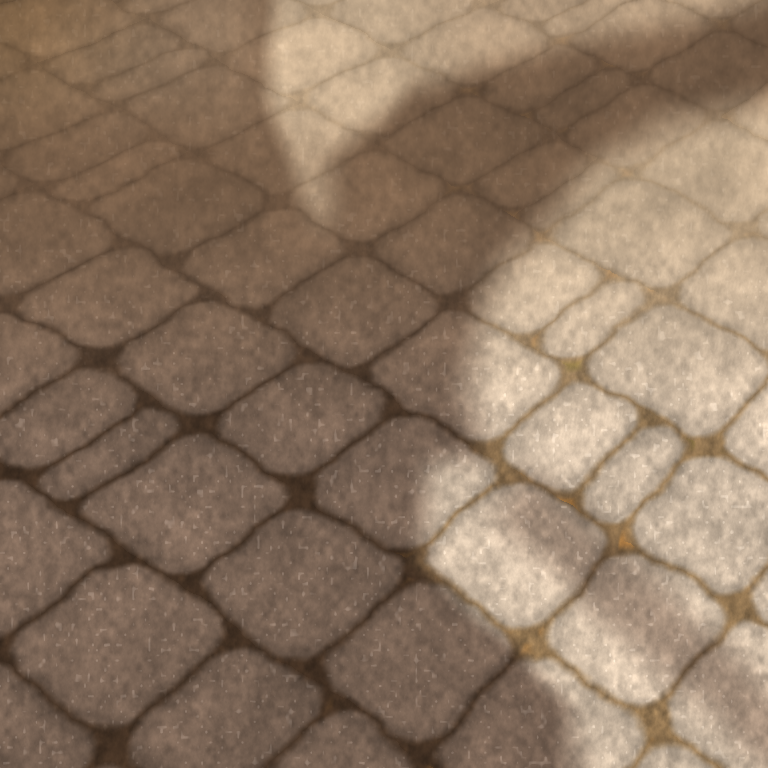
Reproduce this texture procedurally as a Shadertoy shader.

```glsl
// Worn stone pavers receding in perspective under dappled sunlight and soft shadows

float hash(vec2 p) {
    return fract(sin(dot(p, vec2(127.1, 311.7))) * 43758.5453);
}

float noise(vec2 p) {
    vec2 i = floor(p), f = fract(p);
    f = f * f * (3.0 - 2.0 * f);
    return mix(mix(hash(i), hash(i + vec2(1, 0)), f.x),
               mix(hash(i + vec2(0, 1)), hash(i + vec2(1, 1)), f.x), f.y);
}

float fbm(vec2 p) {
    float sum = 0.0, amp = 0.5;
    for (int k = 0; k < 4; k++) {
        sum += amp * noise(p);
        p = mat2(1.6, 1.2, -1.2, 1.6) * p + 7.3;
        amp *= 0.5;
    }
    return sum;
}

// Ground plane: x runs along a course of stones, y counts the courses
vec2 groundPlane(vec2 p) {
    float horizon = p.y + 1.324 - 0.2495 * p.x;
    float along = (p.y + 0.783 * p.x - 0.948) / horizon;
    float across = (0.389 + 0.648 * p.x - p.y) / horizon;
    return vec2(along / 0.108, across * (8.8 - 2.1 * across));
}

// Left end of stone n in a course; outer courses are staggered
float stoneStart(float n, float course) {
    float stagger = 0.5 * (step(course, -1.5) - step(0.5, course));
    return n + stagger * clamp(1.0 - 0.4 * n, 0.1, 1.0)
             + 0.14 * (hash(vec2(n, course)) - 0.5);
}

// Signed distance to the rounded stone at g, positive in the joint
float stoneDistance(vec2 g, out vec2 id) {
    float course = floor(g.y), n = floor(g.x);
    if (g.x < stoneStart(n, course)) n -= 1.0;
    else if (g.x >= stoneStart(n + 1.0, course)) n += 1.0;
    float lo = stoneStart(n, course), hi = stoneStart(n + 1.0, course);
    id = vec2(n, course);
    // Some stones are cut into a wide and a narrow piece
    if (mod(n + course, 5.0) == 2.0 && course != 0.0 && course > -2.0) {
        float cut = mix(lo, hi, 0.62);
        if (g.x < cut) hi = cut;
        else { lo = cut; id.x += 0.5; }
    }
    vec2 size = vec2(0.5 * (hi - lo), 0.5) - 0.03;
    float radius = min(0.2, size.x);
    vec2 q = abs(vec2(g.x - 0.5 * (lo + hi), fract(g.y) - 0.5)) - size + radius;
    return length(max(q, 0.0)) + min(max(q.x, q.y), 0.0) - radius;
}

// Amount of direct sun, with y measured downwards
float sunlight(vec2 p) {
    p += 0.018 * (vec2(noise(p * 14.0), noise(p * 14.0 + 31.0)) - 0.5);
    // Round pool on the right and its lower extension
    float pool = smoothstep(-0.04, 0.04, 0.417 - length(p - vec2(1.03, 0.547)));
    float edge = min(0.553 + max(p.y - 0.73, 0.0), 0.75);
    float lower = smoothstep(-0.03, 0.03, p.x - edge) * smoothstep(0.56, 0.63, p.y);
    float sun = max(pool, lower);

    // Diagonal bar of shade across the pool
    vec2 bar = p - vec2(0.651, 0.625);
    float side = abs(dot(bar, vec2(-0.676, 0.737)));
    float run = dot(bar, vec2(0.737, 0.676));
    sun *= 1.0 - 0.65 * (1.0 - smoothstep(0.01, 0.075, side)) * smoothstep(-0.03, 0.06, run);

    // Upper patch, tapering to a tip above the broad shadow
    float left = smoothstep(-0.02, 0.025, p.x - 0.348 - 0.3 * max(p.y - 0.13, 0.0));
    float right = max(0.645 - p.y, 0.436 - 0.1 * (p.y - 0.215));
    float wedge = smoothstep(-0.03, 0.03, right - p.x) * (1.0 - smoothstep(0.25, 0.33, p.y));
    float strip = smoothstep(-0.03, 0.03, 0.111 - 0.24 * (p.x - 0.534) - p.y);
    float patchLight = left * max(wedge, strip) * mix(0.95, 0.68, smoothstep(0.48, 0.65, p.x));
    patchLight *= 1.0 - 0.4 * smoothstep(0.13, 0.25, p.y);

    // Faint light in the upper left
    float haze = (1.0 - smoothstep(0.03, 0.22, p.y)) * (1.0 - smoothstep(0.3, 0.4, p.x));
    return max(max(sun, patchLight), haze * (0.1 + 0.4 * fbm(p * 9.0)));
}

void mainImage(out vec4 fragColor, in vec2 fragCoord) {
    vec2 uv = fragCoord / iResolution.xy;
    vec2 p = vec2(uv.x, 1.0 - uv.y);
    vec2 ground = groundPlane(p);
    vec2 wobble = vec2(fbm(ground * 4.0), fbm(ground * 4.0 + 19.0)) - 0.47;
    vec2 id;
    float d = stoneDistance(ground + 0.13 * wobble, id);
    float near = smoothstep(0.2, 0.62, p.y);
    float sun = sunlight(p);

    // Stone faces
    vec3 shade = mix(vec3(0.47, 0.37, 0.285), vec3(0.48, 0.395, 0.335), near);
    vec3 lit = mix(vec3(0.80, 0.70, 0.58), vec3(0.83, 0.75, 0.66), near);
    vec3 color = mix(shade, lit, sun);
    color = mix(color, vec3(0.50, 0.38, 0.25), 0.6 * (1.0 - smoothstep(0.0, 0.25, length(p))));
    color *= 1.0 + 0.08 * (hash(id + 3.7) - 0.5);
    color *= 0.87 + 0.27 * fbm(p * 16.0 + 4.0);

    // Rough grain and pale mineral flecks
    float grain = fbm(p * vec2(110.0, 85.0)) - 0.47;
    color *= 1.0 + grain * mix(0.22, 0.42, near);
    float fleck = smoothstep(0.76, 0.98, noise(p * vec2(190.0, 150.0) + 8.0));
    color += fleck * mix(0.03, 0.10, near);

    // Worn rims and joints, fading with distance
    float rim = smoothstep(-0.13, 0.03, d);
    color *= 1.0 - rim * mix(0.06, 0.16, near);
    float joint = smoothstep(-0.025, 0.045, d);
    vec3 soil = mix(vec3(0.25, 0.18, 0.125), vec3(0.57, 0.45, 0.30), sun);
    float litter = smoothstep(0.5, 0.72, noise(p * 38.0 + 5.0)) * smoothstep(0.03, 0.10, d);
    float moss = smoothstep(0.44, 0.49, p.y) * (1.0 - smoothstep(0.58, 0.62, p.y));
    vec3 debris = mix(vec3(0.78, 0.54, 0.27), vec3(0.49, 0.44, 0.14), moss);
    soil = mix(soil, debris * (0.6 + 0.4 * sun), litter * smoothstep(0.25, 0.7, p.x) * 0.85);
    soil *= 0.85 + 0.6 * (grain + 0.2);
    color = mix(color, soil, joint * mix(0.22, 0.9, near));

    fragColor = vec4(clamp(color, 0.0, 1.0), 1.0);
}
```
